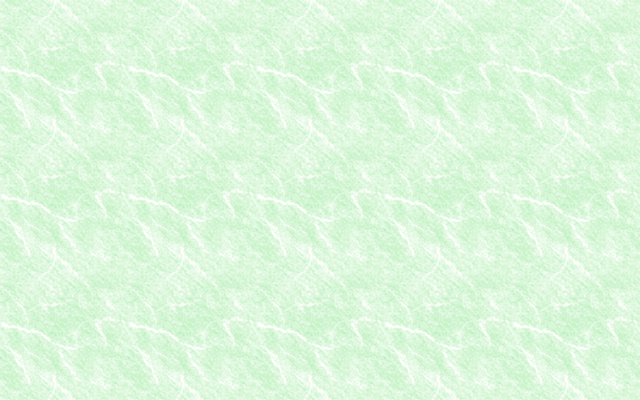
A Shadertoy shader for this texture:

```glsl
// Pale green marble with white diagonal veins, tiled five across and just over three down.

const float TILES_ACROSS = 5.0;
const float TAU = 6.28319;
const vec3 DEEP_GREEN = vec3(0.74, 0.943, 0.745);
const vec3 VEIN_WHITE = vec3(1.0, 1.0, 0.995);

// Unit gradient for a lattice cell, wrapped so that the noise tiles
vec2 latticeGradient(vec2 cell, vec2 period) {
    cell = floor(mod(cell + 0.5, period));
    float angle = TAU * fract(sin(dot(cell, vec2(127.1, 311.7)) + period.x) * 43758.5);
    return vec2(cos(angle), sin(angle));
}

// Periodic gradient noise
float gradientNoise(vec2 p, vec2 period) {
    vec2 cell = floor(p), f = p - cell;
    vec2 blend = f * f * f * (f * (f * 6.0 - 15.0) + 10.0);
    vec2 e = vec2(0.0, 1.0);
    float a = dot(latticeGradient(cell, period), f);
    float b = dot(latticeGradient(cell + e.yx, period), f - e.yx);
    float c = dot(latticeGradient(cell + e.xy, period), f - e.xy);
    float d = dot(latticeGradient(cell + e.yy, period), f - e.yy);
    return mix(mix(a, b, blend.x), mix(c, d, blend.x), blend.y);
}

float fractalNoise(vec2 p, float frequency) {
    float sum = 0.0, weight = 1.0;
    for (int octave = 0; octave < 4; octave++) {
        sum += weight * gradientNoise(p * frequency, vec2(frequency));
        frequency *= 2.0;
        weight *= 0.55;
    }
    return sum;
}

// Noise stretched along the falling diagonal; the unit shear keeps one period per tile
float streakNoise(vec2 p, vec2 frequency) {
    return gradientNoise(vec2(p.x - p.y, p.y) * frequency, frequency);
}

// Distance to a segment on the repeating tile
float segmentDistance(vec2 p, vec2 a, vec2 b) {
    vec2 middle = 0.5 * (a + b), halfSpan = 0.5 * (b - a);
    p -= middle;
    p -= round(p);
    float along = clamp(dot(p, halfSpan) / dot(halfSpan, halfSpan), -1.0, 1.0);
    return length(p - halfSpan * along);
}

// Bright core with a faint halo along a bent path
float vein(vec2 p, vec2 a, vec2 b, vec2 c, vec2 d, float width) {
    float dist = min(segmentDistance(p, a, b),
                 min(segmentDistance(p, b, c), segmentDistance(p, c, d)));
    float core = dist / width;
    return 0.8 * exp(-core * core) + 0.25 * exp(-dist / (3.0 * width));
}

float mainVeins(vec2 p) {
    vec2 star = vec2(0.949, 0.510), fork = vec2(0.470, 0.706);
    float v = vein(p, star, vec2(1.101, 0.554), vec2(1.318, 0.606), fork + vec2(1, 0), 0.010);
    v = max(v, vein(p, fork, vec2(0.53, 0.725), vec2(0.60, 0.72), vec2(0.66, 0.70), 0.011));
    v = max(v, 0.8 * vein(p, fork, vec2(0.491, 0.80), vec2(0.556, 0.89), vec2(0.61, 0.95), 0.009));
    v = max(v, 0.8 * vein(p, star, vec2(1.036, 0.649), vec2(1.144, 0.823), vec2(1.231, 0.975), 0.009));
    v = max(v, 0.8 * vein(p, star, vec2(0.86, 0.49), vec2(0.753, 0.52), vec2(0.84, 0.70), 0.010));
    v = max(v, 0.8 * vein(p, vec2(0.50, 0.05), vec2(0.60, 0.15), vec2(0.752, 0.28), vec2(0.90, 0.42), 0.009));
    v = max(v, 0.7 * vein(p, vec2(0.97, 0.215), vec2(1.06, 0.29), vec2(1.144, 0.367), vec2(1.231, 0.519), 0.008));
    v = max(v, 0.8 * vein(p, vec2(0.231, 0.42), vec2(0.32, 0.385), vec2(0.42, 0.39), vec2(0.556, 0.345), 0.010));
    v = max(v, 0.7 * vein(p, vec2(0.60, 0.70), vec2(0.585, 0.60), vec2(0.66, 0.52), vec2(0.75, 0.50), 0.009));
    return max(v, 0.7 * vein(p, vec2(0.43, 0.94), vec2(0.43, 1.03), vec2(0.37, 1.13), vec2(0.28, 1.19), 0.009));
}

// Thin bright creases where stretched noise crosses zero
float creases(vec2 p, vec2 frequency) {
    float ridge = abs(streakNoise(p, frequency) + 0.16 * fractalNoise(p, 11.0));
    float presence = smoothstep(-0.15, 0.3, gradientNoise(p * 5.0 + 0.5, vec2(5.0)));
    return presence * exp(-ridge * 18.0);
}

float marbleTone(vec2 p) {
    vec2 bend = vec2(fractalNoise(p, 7.0), fractalNoise(p, 9.0));
    vec2 jag = vec2(gradientNoise(p * 31.0, vec2(31.0)), gradientNoise(p * 29.0, vec2(29.0)));
    vec2 warped = p + 0.016 * bend + 0.014 * jag;

    // Soft slanted patches, a little lighter between tile rows
    float tone = 0.40 + 0.035 * cos(TAU * (p.y - 0.02));
    tone += 0.19 * streakNoise(p + 0.05 * bend, vec2(4.0, 3.0));
    tone += 0.20 * fractalNoise(p + 0.04 * bend, 6.0);

    // Diagonal fibres and fine grain
    tone += 0.27 * streakNoise(warped, vec2(23.0, 9.0));
    tone += 0.27 * streakNoise(p, vec2(41.0, 19.0));
    tone += 0.25 * gradientNoise(p * 41.0, vec2(41.0));
    tone += 0.34 * gradientNoise(p * 59.0, vec2(59.0));

    // Veins fade and thicken along their length
    float strength = clamp(0.85 + 0.7 * fractalNoise(p, 6.0), 0.6, 1.0);
    tone += 0.62 * strength * mainVeins(warped);
    return tone + 0.24 * creases(warped, vec2(5.0, 3.0)) + 0.20 * creases(warped, vec2(9.0, 5.0));
}

void mainImage(out vec4 fragColor, in vec2 fragCoord) {
    // Square tiles hang from the upper left corner, with y running down
    vec2 tile = vec2(fragCoord.x, iResolution.y - fragCoord.y) * TILES_ACROSS / iResolution.x;
    float tone = clamp(marbleTone(tile), 0.0, 1.0);
    fragColor = vec4(mix(DEEP_GREEN, VEIN_WHITE, tone), 1.0);
}
```
